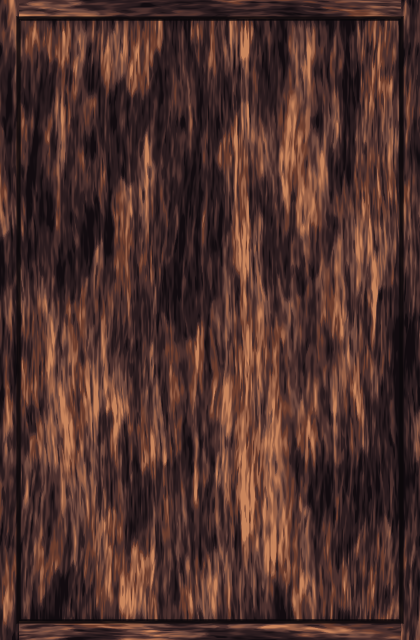
This texture is drawn by a Shadertoy shader. Its source:

```glsl
// Scorched wooden panel with streaky vertical grain, set in a dark grooved frame.

// Tones from char to bare wood
const vec3 SOOT   = vec3(0.07, 0.045, 0.06);
const vec3 CHAR   = vec3(0.17, 0.11, 0.12);
const vec3 UMBER  = vec3(0.30, 0.19, 0.18);
const vec3 RUST   = vec3(0.42, 0.22, 0.15);
const vec3 TAUPE  = vec3(0.44, 0.29, 0.25);
const vec3 AMBER  = vec3(0.60, 0.38, 0.28);
const vec3 HONEY  = vec3(0.79, 0.52, 0.36);

// Layout, in canvas heights
const float STILE_WIDTH  = 0.029;
const float RAIL_HEIGHT  = 0.029;
const float GROOVE_WIDTH = 0.0045;
const float PLANK_WIDTH  = 0.078;
const float SEAM_WIDTH   = 0.0011;

// Strengths
const float BASE_TONE     = 0.40;
const float SCORCH_DEPTH  = 1.35;
const float PORE_DEPTH    = 0.9;
const float PLANK_VARIETY = 0.5;
const float FRAME_DARKEN  = 0.55;

float hash(vec2 p) {
    vec3 q = fract(vec3(p.xyx) * 0.1031);
    q += dot(q, q.yzx + 33.33);
    return fract((q.x + q.y) * q.z);
}

float cornerSlope(vec2 cell, vec2 offset) {
    float angle = 6.2832 * hash(cell);
    return dot(vec2(cos(angle), sin(angle)), offset);
}

// Gradient noise, roughly -0.7 to 0.7
float noise(vec2 p) {
    vec2 i = floor(p), f = fract(p);
    vec2 u = f * f * f * (f * (f * 6.0 - 15.0) + 10.0);
    vec2 e = vec2(0.0, 1.0);
    return mix(mix(cornerSlope(i, f), cornerSlope(i + e.yx, f - e.yx), u.x),
               mix(cornerSlope(i + e, f - e), cornerSlope(i + e.yy, f - e.yy), u.x), u.y);
}

// Tone of wood with grain along y; 0 is average, about 1 per deviation
float woodTone(vec2 p) {
    // Bend the grain slowly sideways
    vec2 g = p;
    g.x += 0.022 * noise(p * vec2(7.0, 2.6) + 3.7);
    g.x += 0.004 * noise(p * vec2(24.0, 9.0) + 8.1);

    // Streaks from broad to hair-thin
    float tone = 1.5 * noise(g * vec2(8.0, 2.0) + 11.3);
    tone += 0.55 * tanh(4.5 * noise(g * vec2(27.0, 3.8) + 23.9));
    tone += 1.9 * noise(g * vec2(66.0, 7.0) + 41.2);
    tone += 1.8 * noise(g * vec2(150.0, 13.0) + 57.6);
    tone += 1.5 * noise(g * vec2(250.0, 36.0) + 71.4);

    // Wavy growth lines
    float rings = g.x * 95.0 + 3.0 * noise(g * vec2(9.0, 2.2) + 87.0);
    tone -= 0.45 * smoothstep(0.5, 1.0, sin(6.2832 * rings))
          * smoothstep(-0.2, 0.3, noise(p * vec2(6.0, 2.5) + 5.2));

    // Short dark pores
    float pores = noise(g * vec2(210.0, 26.0) + 101.5);
    tone -= PORE_DEPTH * smoothstep(0.18, 0.42, pores);

    // Flame marks with ragged, rather crisp ends
    float scorch = noise(p * vec2(9.5, 4.6) + 131.7)
                 + 0.45 * noise(p * vec2(25.0, 11.0) + 17.7)
                 + 0.30 * noise(g * vec2(85.0, 14.0) + 29.1);
    return tone - SCORCH_DEPTH * smoothstep(0.04, 0.20, scorch);
}

vec3 woodColor(float tone, vec2 p) {
    float warmth = smoothstep(-0.2, 0.15, noise(p * vec2(30.0, 6.0) + 151.0));
    vec3 middle = mix(RUST, TAUPE, 1.0 - 0.75 * warmth);
    vec3 color = mix(SOOT, CHAR, smoothstep(-2.6, -1.15, tone));
    color = mix(color, UMBER, smoothstep(-1.15, -0.15, tone));
    color = mix(color, middle, smoothstep(-0.15, 0.55, tone));
    color = mix(color, AMBER, smoothstep(0.55, 1.25, tone));
    return mix(color, HONEY, smoothstep(1.25, 2.0, tone));
}

void mainImage(out vec4 fragColor, in vec2 fragCoord) {
    vec2 p = fragCoord / iResolution.y;
    float aspect = iResolution.x / iResolution.y;
    float pixel = 1.0 / iResolution.y;

    // Distances inward from the stiles and the rails
    float side = min(p.x, aspect - p.x) - STILE_WIDTH;
    float cap = min(p.y, 1.0 - p.y) - RAIL_HEIGHT;
    float inset = min(side, cap);
    float panel = smoothstep(-pixel, pixel, inset);
    float rail = smoothstep(-pixel, pixel, side) * (1.0 - panel);

    // Rails carry sideways grain
    vec2 grain = rail > 0.5 ? p.yx + vec2(7.0, 3.0) : p;
    float tone = BASE_TONE + woodTone(grain);

    // Planks of slightly different tone, parted by thin seams
    float plank = p.x / PLANK_WIDTH;
    float seamDistance = abs(fract(plank + 0.5) - 0.5) * PLANK_WIDTH;
    float seam = 1.0 - smoothstep(SEAM_WIDTH - pixel, SEAM_WIDTH + pixel, seamDistance);
    float seamStrength = hash(vec2(floor(plank + 0.5), 4.0));
    float plankTone = PLANK_VARIETY * (hash(vec2(floor(plank), 9.0)) - 0.5);
    tone += panel * (plankTone - 0.9 * seam * seamStrength);

    // Soot gathers beside the frame, and the frame itself is darker
    tone -= panel * 1.1 * exp(-max(inset, 0.0) / 0.014);
    tone -= FRAME_DARKEN * (1.0 - panel);
    vec3 color = woodColor(tone, grain);

    // Groove around the panel
    float groove = 1.0 - smoothstep(GROOVE_WIDTH * 0.5, GROOVE_WIDTH, abs(inset));
    color = mix(color, SOOT * 0.6, 0.85 * groove);
    fragColor = vec4(color, 1.0);
}
```
